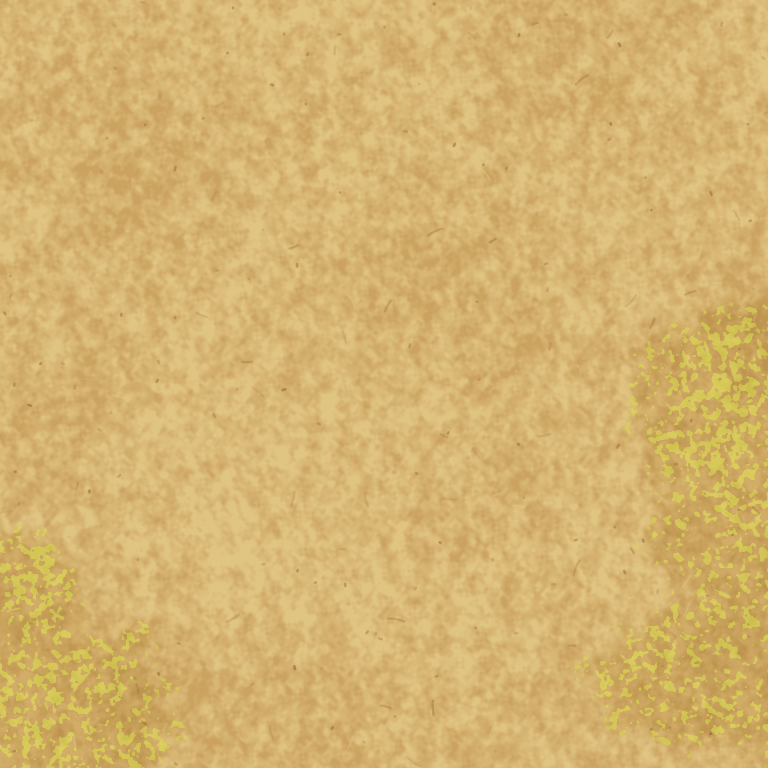
Give the GLSL for this texture, as a WebGL 1 fragment shader.

```glsl
precision highp float;
// Kraft paper with soft mottling, dark fibres and flecked yellow-green stains.

uniform vec2 u_resolution;

#define PAPER_DARK vec3(0.795, 0.635, 0.375)
#define PAPER_LIGHT vec3(0.880, 0.768, 0.510)
#define STAIN_COLOR vec3(0.755, 0.595, 0.315)
#define FLECK_COLOR vec3(0.835, 0.800, 0.330)
#define FIBRE_COLOR vec3(0.560, 0.380, 0.170)
#define MOTTLE_SCALE 58.0
#define GRAIN_SCALE 215.0
#define FLECK_SCALE 135.0
#define FLECK_LEVEL 0.585
#define STAIN_STRENGTH 0.66

float hash(vec2 p) {
  vec3 q = fract(vec3(p.xyx) * 0.1031);
  q += dot(q, q.yzx + 33.33);
  return fract((q.x + q.y) * q.z);
}

float noise(vec2 p) {
  vec2 cell = floor(p);
  vec2 f = fract(p);
  f = f * f * (3.0 - 2.0 * f);
  float low = mix(hash(cell), hash(cell + vec2(1.0, 0.0)), f.x);
  float high = mix(hash(cell + vec2(0.0, 1.0)), hash(cell + 1.0), f.x);
  return mix(low, high, f.y);
}

vec2 rotate(vec2 p, float angle) {
  float c = cos(angle);
  float s = sin(angle);
  return vec2(c * p.x - s * p.y, s * p.x + c * p.y);
}

// Paper tone: 0 is dark, 1 is light; blotches are slightly upright.
float paperTone(vec2 p) {
  float tone = 0.54;
  tone += 0.45 * (noise(rotate(p, 0.5) * 5.0 + 40.0) - 0.5);
  tone += 0.65 * (noise(rotate(p, 0.3) * MOTTLE_SCALE * vec2(1.1, 0.8) + 70.0) - 0.5);
  tone += 0.75 * (noise(rotate(p, -0.4) * MOTTLE_SCALE * vec2(2.1, 1.6) + 90.0) - 0.5);
  tone += 0.55 * (noise(rotate(p, 0.7) * GRAIN_SCALE + 300.0) - 0.5);
  return clamp(tone, 0.0, 1.0);
}

// Scattered short strokes, one candidate per cell; size is in canvas units.
float fibres(vec2 p, float cells, float chance, float maxLength, float width, float pixel) {
  float cover = 0.0;
  vec2 home = floor(p * cells);
  for (int y = -1; y <= 1; y++) {
    for (int x = -1; x <= 1; x++) {
      vec2 cell = home + vec2(float(x), float(y)) + cells * 3.0;
      vec2 center = cell + vec2(hash(cell + 11.3), hash(cell + 27.7));
      vec2 d = rotate(p - center / cells + 3.0, 6.2832 * hash(cell + 51.1));
      d.y += 9.0 * d.x * d.x;
      d.x -= clamp(d.x, -maxLength * hash(cell + 63.9), maxLength * hash(cell + 63.9));
      float stroke = 1.0 - smoothstep(width - pixel * 0.5, width + pixel, length(d));
      float present = step(hash(cell + 85.3), chance);
      cover = max(cover, stroke * present * mix(0.25, 0.9, hash(cell + 97.1)));
    }
  }
  return cover;
}

float blob(vec2 p, vec2 center, vec2 radius) {
  return 1.0 - length((p - center) / radius);
}

// Stained areas gather in the lower corners and along the right edge.
float stainField(vec2 p) {
  float field = blob(p, vec2(0.98, 0.45), vec2(0.15, 0.15));
  field = max(field, blob(p, vec2(1.00, 0.30), vec2(0.14, 0.18)));
  field = max(field, blob(p, vec2(0.95, 0.12), vec2(0.18, 0.11)));
  field = max(field, blob(p, vec2(0.02, 0.20), vec2(0.10, 0.10)));
  field = max(field, blob(p, vec2(0.05, 0.07), vec2(0.165, 0.14)));
  field += 0.35 * (noise(p * 17.0 + 5.0) - 0.5);
  return field + 0.25 * (noise(p * 48.0 + 31.0) - 0.5);
}

// Small ragged flecks, denser in some patches than in others.
float flecks(vec2 p, float field) {
  float grains = 0.62 * noise(rotate(p, 0.6) * FLECK_SCALE + 150.0);
  grains += 0.38 * noise(rotate(p, -0.3) * FLECK_SCALE * 1.9 + 210.0);
  float density = 0.16 * (noise(p * 19.0 + 77.0) - 0.5);
  float edge = 0.14 * (1.0 - smoothstep(-0.08, 0.18, field));
  float level = FLECK_LEVEL - density + edge;
  return smoothstep(level - 0.03, level + 0.05, grains) * smoothstep(-0.12, 0.02, field);
}

void main() {
  float shortSide = min(u_resolution.x, u_resolution.y);
  vec2 p = gl_FragCoord.xy / shortSide;
  float pixel = 1.0 / shortSide;

  // Mottled sheet
  float tone = paperTone(p);
  vec3 color = mix(PAPER_DARK, PAPER_LIGHT, tone);

  // Stains and flecks
  float field = stainField(p);
  float stain = smoothstep(-0.12, 0.22, field);
  vec3 stained = STAIN_COLOR + 0.08 * (tone - 0.5);
  color = mix(color, stained, stain * STAIN_STRENGTH);
  color = mix(color, FLECK_COLOR + 0.05 * (tone - 0.5), 0.85 * flecks(p, field));

  // Specks, long fibres and pale hairs
  color = mix(color, FIBRE_COLOR, 0.65 * fibres(p, 23.0, 0.22, 0.002, 0.0013, pixel));
  color = mix(color, FIBRE_COLOR, 0.42 * fibres(p + 0.37, 15.0, 0.24, 0.011, 0.0012, pixel));
  color = mix(color, PAPER_LIGHT + 0.03, 0.45 * fibres(p + 0.71, 21.0, 0.30, 0.010, 0.0009, pixel));

  gl_FragColor = vec4(color, 1.0);
}
```
